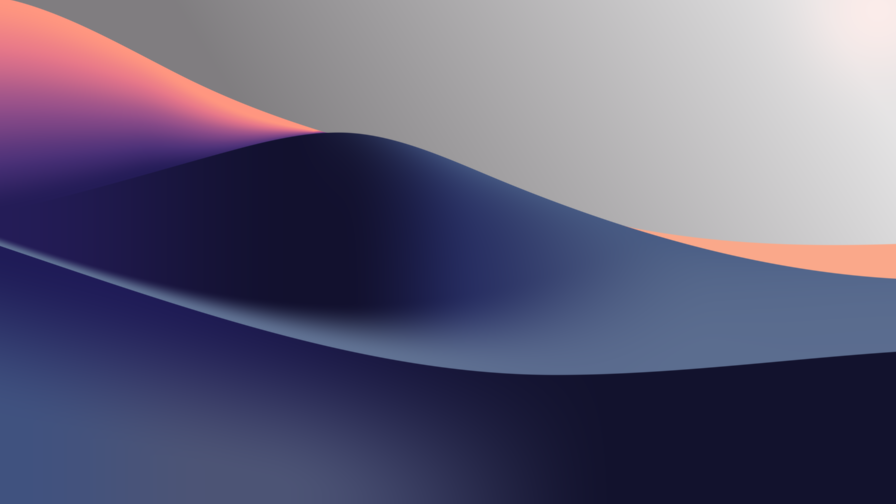
Give the GLSL for this background, as a WebGL 1 fragment shader.

```glsl
precision highp float;

uniform vec2 u_resolution;

// Cubic through two knots, each given as (x, height, slope)
float span(float x, vec3 a, vec3 b) {
  float w = b.x - a.x;
  float t = clamp((x - a.x) / w, 0.0, 1.0);
  float s = 1.0 - t;
  return s * s * ((1.0 + 2.0 * t) * a.y + t * w * a.z)
       + t * t * ((3.0 - 2.0 * t) * b.y - s * w * b.z);
}

float sunsetEdge(float x) {
  vec3 shoulder = vec3(0.2, 0.852, -0.9);
  vec3 tip = vec3(0.36, 0.739, -0.55);
  vec3 pocket = vec3(0.7, 0.55, -0.35);
  if (x < shoulder.x) return span(x, vec3(0.0, 1.005, -0.35), shoulder);
  if (x < tip.x) return span(x, shoulder, tip);
  if (x < pocket.x) return span(x, tip, pocket);
  return span(x, pocket, vec3(1.0, 0.516, 0.06));
}

float hillEdge(float x) {
  vec3 rise = vec3(0.26, 0.702, 0.48);
  vec3 crest = vec3(0.378, 0.737, 0.0);
  vec3 fall = vec3(0.56, 0.641, -0.73);
  if (x < rise.x) return span(x, vec3(0.0, 0.58, 0.38), rise);
  if (x < crest.x) return span(x, rise, crest);
  if (x < fall.x) return span(x, crest, fall);
  return span(x, fall, vec3(1.0, 0.447, -0.1));
}

float frontEdge(float x) {
  vec3 trough = vec3(0.62, 0.256, 0.0);
  if (x < trough.x) return span(x, vec3(0.0, 0.512, -0.6), trough);
  return span(x, trough, vec3(1.0, 0.302, 0.12));
}

// Grey ramp with a pale glow in the upper right corner
vec3 skyColor(vec2 p) {
  float ramp = clamp(p.x - 0.28 + 0.35 * (p.y - 0.75), 0.0, 0.72);
  vec3 grey = vec3(0.5, 0.49, 0.5) + ramp * vec3(0.55, 0.56, 0.55);
  float glow = exp(-dot(p - vec2(0.98), (p - vec2(0.98)) * vec2(180.0, 60.0)));
  return mix(grey, vec3(1.0, 0.93, 0.92), 0.85 * glow);
}

// Indigo at the foot, through violet and rose, to peach at the rim
vec3 sunsetColor(vec2 p, float top, float foot) {
  float t = (p.y - foot) / max(top - foot, 0.01);
  t += 0.3 * smoothstep(0.15, 0.36, p.x);
  vec3 color = mix(vec3(0.14, 0.11, 0.34), vec3(0.29, 0.19, 0.47), smoothstep(0.0, 0.27, t));
  color = mix(color, vec3(0.56, 0.3, 0.54), smoothstep(0.18, 0.52, t));
  color = mix(color, vec3(0.9, 0.46, 0.54), smoothstep(0.42, 0.8, t));
  color = mix(color, vec3(1.0, 0.59, 0.5), smoothstep(0.7, 1.0, t));
  return mix(color, vec3(0.98, 0.66, 0.54), smoothstep(0.5, 0.7, p.x));
}

// Dark core, slate right flank, lit rim and a pale band along the foot
vec3 hillColor(vec2 p, float top, float foot) {
  vec3 color = mix(vec3(0.14, 0.11, 0.34), vec3(0.07, 0.065, 0.18), smoothstep(0.0, 0.34, p.x));
  color = mix(color, vec3(0.13, 0.15, 0.36), smoothstep(0.38, 0.54, p.x));
  color = mix(color, vec3(0.32, 0.39, 0.53), smoothstep(0.45, 0.8, p.x));
  float rim = exp((p.y - top) / 0.05) * smoothstep(0.32, 0.54, p.x);
  color = mix(color, vec3(0.28, 0.36, 0.52), 0.85 * rim);
  float thickness = 0.02 + 0.5 * p.x * p.x;
  float band = 1.0 - smoothstep(0.0, 1.0, (p.y - foot) / thickness);
  return mix(color, vec3(0.38, 0.45, 0.58), band * (1.0 - 0.4 * smoothstep(0.4, 0.9, p.x)));
}

// Slate light welling up from the lower left
vec3 frontColor(vec2 p, float top) {
  vec3 color = mix(vec3(0.12, 0.105, 0.34), vec3(0.07, 0.07, 0.175), smoothstep(0.1, 0.7, p.x));
  float light = smoothstep(0.0, 0.34, top - p.y + 0.12 * p.x);
  light *= 1.0 - smoothstep(0.3, 0.7, p.x);
  vec3 slate = mix(vec3(0.25, 0.32, 0.5), vec3(0.3, 0.33, 0.46), smoothstep(0.0, 0.25, p.x));
  return mix(color, slate, light);
}

// Soft coverage of the area below an edge
float below(float y, float edge) {
  float blur = 1.0 / u_resolution.y;
  return smoothstep(-blur, blur, edge - y);
}

void main() {
  vec2 p = gl_FragCoord.xy / u_resolution;
  float sunset = sunsetEdge(p.x);
  float hill = hillEdge(p.x);
  float front = frontEdge(p.x);

  // Layers from back to front
  vec3 color = skyColor(p);
  color = mix(color, sunsetColor(p, sunset, hill), below(p.y, sunset));
  color = mix(color, hillColor(p, hill, front), below(p.y, hill));
  color = mix(color, frontColor(p, front), below(p.y, front));
  gl_FragColor = vec4(color, 1.0);
}
```
